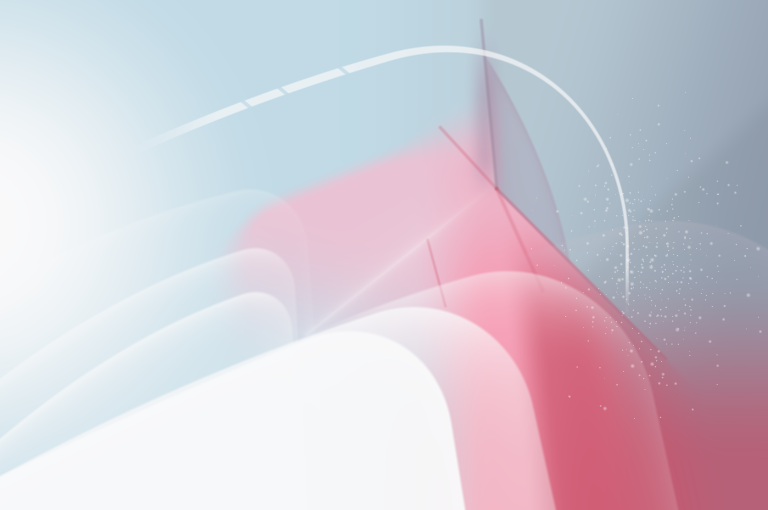
A WebGL 1 fragment shader for this background:

```glsl
precision highp float;
// Soft abstract backdrop: white and sky-blue glow on the left, slate haze on the
// right, a pink to red veil between them. Translucent rounded humps, a thin broken
// arc and scattered sparkles are layered from signed distances.
uniform vec2 u_resolution;

#define PAPER vec3(0.975, 0.976, 0.98)
#define SKY vec3(0.755, 0.855, 0.9)
#define SLATE vec3(0.585, 0.635, 0.7)
#define BLUSH vec3(0.93, 0.755, 0.825)
#define ROSE vec3(0.98, 0.57, 0.67)
#define CRIMSON vec3(0.81, 0.31, 0.41)
#define WINE vec3(0.71, 0.36, 0.45)
#define LILAC vec3(0.67, 0.57, 0.67)
#define SPARKLE_DENSITY 0.55
#define ARC_WIDTH 0.0085

// Smooth step that also accepts descending edges.
float ramp(float a, float b, float x) {
  float t = clamp((x - a) / (b - a), 0.0, 1.0);
  return t * t * (3.0 - 2.0 * t);
}

float hash(vec2 p) {
  vec3 q = fract(vec3(p.xyx) * 0.1031);
  q += dot(q, q.yzx + 33.33);
  return fract((q.x + q.y) * q.z);
}

// Signed distance to the line a-b, positive on its left.
float lineSide(vec2 p, vec2 a, vec2 b) {
  vec2 d = normalize(b - a);
  return d.x * (p.y - a.y) - d.y * (p.x - a.x);
}

float segment(vec2 p, vec2 a, vec2 b) {
  vec2 q = p - a, d = b - a;
  return length(q - d * clamp(dot(q, d) / dot(d, d), 0.0, 1.0));
}

// Bowed slope meeting a leaning right side at a rounded corner.
float hump(vec2 p, vec2 corner, float slope, float bow, float lean, float r) {
  vec2 q = p - corner;
  float top = (q.y - slope * q.x + bow * q.x * q.x) / sqrt(1.0 + slope * slope);
  float side = (q.x + lean * q.y) / sqrt(1.0 + lean * lean);
  vec2 d = vec2(top, side) + r;
  return length(max(d, 0.0)) + min(max(d.x, d.y), 0.0) - r;
}

// Opacity of a veil: flat fill plus a glow just inside its edge.
float veil(float d, float fill, float glow, float width) {
  float soft = 0.003 + 0.5 / u_resolution.y;
  return ramp(soft, -soft, d) * (fill + glow * exp(min(d, 0.0) / width));
}

vec3 backdrop(vec2 p) {
  float glow = length(p - vec2(-0.06, 0.56));
  vec3 col = mix(PAPER, SKY, ramp(0.08, 0.64, glow));
  vec3 haze = mix(vec3(0.71, 0.785, 0.825), SLATE, ramp(0.95, 1.55, p.x + 0.3 * (0.65 - p.y)));
  float wedge = lineSide(p, vec2(1.1, 0.43), vec2(1.5, 0.795));
  haze *= 1.0 - 0.05 * ramp(0.03, -0.03, wedge);
  haze = mix(haze, WINE, ramp(0.5, 0.08, p.y));
  return mix(col, haze, 0.4 * ramp(0.65, 0.93, p.x) + 0.6 * ramp(0.9, 0.97, p.x));
}

// Pink lobe, red fold and the lilac shards above them.
vec3 addVeils(vec3 col, vec2 p) {
  vec2 knot = vec2(0.97, 0.63);
  float diag = lineSide(p, knot, vec2(1.3, 0.297));
  float below = ramp(0.006, -0.006, diag);
  float left = max(below, ramp(0.99, 0.95, p.x));
  float lobe = hump(vec2(-p.x, p.y), vec2(-0.435, 0.57), -0.45, 0.12, 0.0, 0.1);
  float blur = 0.01 + 0.05 * ramp(0.75, 0.95, p.x) + 0.03 * ramp(0.58, 0.48, p.y);
  float body = ramp(blur, -blur - 0.02, lobe) * left * ramp(0.24, 0.62, p.y + 0.35 * (p.x - 0.5));
  col = mix(col, BLUSH, 0.9 * body * ramp(1.25, 1.0, p.x));
  float column = ramp(0.8, 0.96, p.x) * ramp(1.24, 1.02, p.x);
  col = mix(col, ROSE, left * column * (0.32 * ramp(0.8, 0.62, p.y) + 0.52 * ramp(0.62, 0.38, p.y)));
  float fold = ramp(1.03, 1.11, p.x + 0.12 * p.y) * ramp(1.44, 1.2, p.x + 0.22 * p.y);
  float crease = 0.06 * sin(34.0 * (p.x + 0.25 * p.y * p.y));
  col = mix(col, CRIMSON, (0.88 + crease) * below * fold * ramp(0.6, 0.29, p.y));

  float h = p.y - 0.5;
  float inner = p.x - 0.97 + 0.09 * (p.y - knot.y);
  float outer = p.x - 1.11 + 0.2 * h + 0.55 * h * h;
  float shard = ramp(-0.004, 0.004, inner) * ramp(0.004, -0.004, outer) * (1.0 - below);
  float rims = 0.3 * exp(-max(inner, 0.0) / 0.03) + 0.3 * exp(min(outer, 0.0) / 0.007);
  col = mix(col, LILAC, shard * ramp(0.96, 0.82, p.y) * (0.25 + rims));
  float strip = exp(-pow(abs(p.x - 0.948) / 0.024, 2.0)) * ramp(0.6, 0.7, p.y) * ramp(0.96, 0.8, p.y);
  col = mix(col, LILAC, 0.5 * strip);

  // Dark creases and the pale diagonal streak.
  col = mix(col, LILAC * 0.85, 0.4 * ramp(0.006, 0.0, segment(p, vec2(0.94, 0.96), knot)));
  col = mix(col, WINE, 0.45 * ramp(0.006, 0.0, segment(p, knot, vec2(1.3, 0.297))));
  col = mix(col, CRIMSON, 0.25 * ramp(0.007, 0.0, segment(p, knot, vec2(1.06, 0.43))));
  col = mix(col, CRIMSON, 0.3 * ramp(0.005, 0.0, segment(p, vec2(0.835, 0.53), vec2(0.87, 0.4))));
  col = mix(col, CRIMSON, 0.3 * ramp(0.006, 0.0, segment(p, knot, vec2(0.86, 0.75))));
  float streak = segment(p, vec2(0.957, 0.63), vec2(0.6, 0.345));
  return mix(col, PAPER, (0.25 * exp(-streak / 0.006) + 0.17 * exp(-streak / 0.035)) * ramp(1.0, 0.8, p.x));
}

vec3 addHumps(vec3 col, vec2 p) {
  float sideFade = 0.35 + 0.65 * ramp(0.59, 0.5, p.x);
  float redFade = ramp(0.55, 0.8, p.x) * (0.35 + 0.65 * ramp(1.28, 1.02, p.x));
  col = mix(col, vec3(0.8, 0.75, 0.8), ramp(0.9, 1.2, p.x) * veil(hump(p, vec2(1.62, 0.62), 0.08, 0.2, 0.2, 0.4), 0.05, 0.16, 0.05));
  col = mix(col, PAPER, sideFade * veil(hump(p, vec2(0.59, 0.65), 0.15, 0.35, 0.08, 0.13), 0.04, 0.22, 0.02));
  col = mix(col, PAPER, sideFade * veil(hump(p, vec2(0.57, 0.535), 0.22, 0.47, 0.06, 0.1), 0.1, 0.5, 0.025));
  col = mix(col, PAPER, sideFade * veil(hump(p, vec2(0.565, 0.45), 0.25, 0.53, 0.06, 0.095), 0.15, 0.6, 0.025));
  col = mix(col, PAPER, redFade * veil(hump(p, vec2(1.21, 0.522), 0.152, 0.23, 0.22, 0.3), 0.06, 0.42, 0.055));
  col = mix(col, PAPER, veil(hump(p, vec2(0.985, 0.458), 0.25, 0.15, 0.22, 0.26), 0.3, 0.42 * ramp(1.1, 0.85, p.x) + 0.08, 0.08));
  return mix(col, PAPER, veil(hump(p, vec2(0.84, 0.43), 0.38, 0.065, 0.16, 0.26), 0.92, 0.05, 0.03));
}

float sparkles(vec2 p) {
  vec2 q = (p - vec2(1.27, 0.48)) / vec2(0.12, 0.16);
  float density = SPARKLE_DENSITY * exp(-dot(q, q)), sum = 0.0;
  for (int i = 0; i < 3; i++) {
    float k = float(i);
    vec2 g = p / (0.011 + 0.006 * k), id = floor(g) + 37.0 * k;
    vec2 spot = 0.25 + 0.5 * vec2(hash(id), hash(id + 71.0));
    float size = 0.12 + 0.14 * hash(id + 13.0);
    sum += step(1.0 - density, hash(id + 29.0)) * ramp(size, 0.0, length(fract(g) - spot));
  }
  return min(sum, 1.0) + 0.12 * density;
}

// Tapered arc cut by three slanted gaps.
float arc(vec2 p) {
  float d = abs(hump(p, vec2(1.225, 0.985), 0.132, 0.165, 0.0, 0.465));
  float width = ARC_WIDTH * mix(1.0, 0.36, ramp(0.6, 1.2, p.x));
  float a = ramp(width + 0.002, width - 0.002, d) * ramp(0.24, 0.45, p.x) * ramp(0.37, 0.5, p.y);
  for (int i = 0; i < 3; i++) {
    float k = float(i);
    float x = 0.48 + 0.05 * k + 0.022 * k * k;
    float cut = abs(p.x - x + 1.2 * (p.y - 0.8 - 0.36 * (x - 0.49)));
    a *= 1.0 - 0.8 * ramp(0.008, 0.003, cut);
  }
  return a;
}

void main() {
  vec2 p = gl_FragCoord.xy / u_resolution * vec2(1.5, 1.0);
  vec3 col = addHumps(addVeils(backdrop(p), p), p);
  col = mix(col, PAPER, 0.45 * sparkles(p));
  col = mix(col, PAPER, 0.7 * arc(p));
  gl_FragColor = vec4(col, 1.0);
}
```
